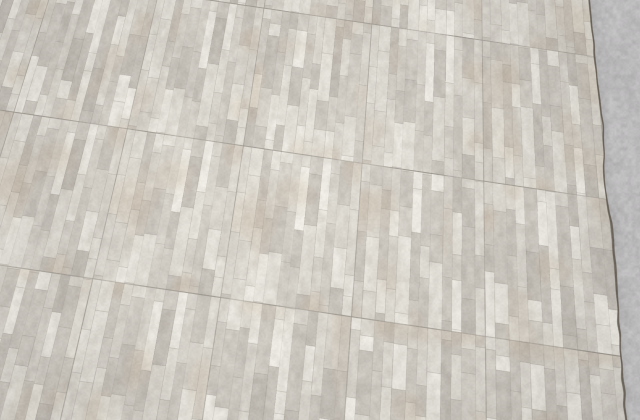
Write a WebGL 2 fragment shader that draws this texture.

```glsl
#version 300 es
precision highp float;
// Pale split-stone floor tiles of narrow upright strips, seen at a slant beside a grey border.
uniform vec2 u_resolution;
out vec4 outColor;

// Perspective, in canvas heights measured down from the top edge
const vec2 VANISH = vec2(1.113, -3.214);  // where the strip lines converge
const float REF_DIST = 3.71;              // distance at which strip width is true
const float ROW_SLOPE = 0.147;            // fall of the tile rows to the right
const float ROW_ORIGIN = 3.373;
const float ROW_START = 3.635;
const float ROW_GROWTH = 0.0967;          // log growth of each row downwards
const float ROW_HEIGHT = 0.37;
// Layout
const float FLOOR_EDGE = 0.337;
const float STRIP_WIDTH = 0.0248;
const float STRIPS_PER_TILE = 12.0;
const float PIECES_PER_TILE = 3.1;
const float PRINTS = 4.0;                 // different tile designs
const float GROUT_WIDTH = 0.0013;
const float SEAM_WIDTH = 0.0009;
const float EDGE_WIDTH = 0.0021;
const int SAMPLES = 3;
// Colours
const vec3 STONE_DARK = vec3(0.735, 0.715, 0.685);
const vec3 STONE_LIGHT = vec3(0.91, 0.902, 0.872);
const vec3 STAIN = vec3(0.76, 0.695, 0.62);
const vec3 GROUT = vec3(0.60, 0.58, 0.55);
const vec3 BORDER = vec3(0.735, 0.73, 0.735);
const vec3 EDGE_LINE = vec3(0.36, 0.33, 0.29);

float hash(vec2 p) {
  vec3 q = fract(p.xyx * vec3(0.1031, 0.1030, 0.0973));
  q += dot(q, q.yzx + 33.33);
  return fract((q.x + q.y) * q.z);
}

float noise(vec2 p) {
  vec2 i = floor(p), f = fract(p);
  f = f * f * (3.0 - 2.0 * f);
  return mix(mix(hash(i), hash(i + vec2(1, 0)), f.x),
             mix(hash(i + vec2(0, 1)), hash(i + vec2(1, 1)), f.x), f.y);
}

// Soft coverage of a line of given half width
float line(float dist, float halfWidth) {
  return 1.0 - smoothstep(halfWidth * 0.5, halfWidth * 1.5, abs(dist));
}

vec3 tileFloor(vec2 p, float u, float v) {
  float col = (u - FLOOR_EDGE) / STRIP_WIDTH;
  float row = log((v + ROW_ORIGIN) / ROW_START) / ROW_GROWTH;
  vec2 tile = floor(vec2(col / STRIPS_PER_TILE, row));
  float print = floor(hash(tile + 17.0) * PRINTS);

  // Strips of uneven width, cut at random heights
  float x = col - tile.x * STRIPS_PER_TILE;
  float y = row - tile.y;
  float warped = x + 0.12 * sin(x * 2.0944);
  float strip = floor(warped);
  float across = warped - strip;
  vec2 seed = vec2(strip + print * 31.0, print * 7.0);
  float t = y * PIECES_PER_TILE + hash(seed + 3.0);
  float cell = floor(t);
  float cut = cell + 0.75 * hash(seed + vec2(0.0, cell * 5.0 + 11.0));
  float piece = cell + step(cut, t);
  vec2 id = seed + vec2(piece * 13.0, piece * 3.0 + 40.0);

  // Stone tone, grain along the strip, and mottling
  float tone = 0.06 + 0.88 * hash(id);
  tone += 0.26 * (noise(vec2(col * 2.3, row * 17.0)) - 0.5);
  tone += 0.20 * (noise(p * 75.0) - 0.5);
  tone += 0.22 * (noise(vec2(col * 0.3, row * 3.0) + 60.0) - 0.5);
  vec3 color = mix(STONE_DARK, STONE_LIGHT, clamp(tone, -0.2, 1.05));

  // Warm stains
  float cloud = noise(vec2(x * 0.35 + print * 9.0, y * 4.0 + tile.y * 5.0));
  float warm = smoothstep(0.55, 0.95, cloud) * (0.4 + 0.6 * hash(id + 71.0));
  color = mix(color, STAIN, 0.45 * warm);

  // Shaded seams between strips and pieces
  float sideDist = min(across, 1.0 - across) * STRIP_WIDTH;
  float cutDist = (t - cut) / PIECES_PER_TILE * ROW_HEIGHT;
  float depth = smoothstep(0.35, 1.0, hash(seed + floor(t + 0.5) + 90.0));
  color = mix(color, GROUT, line(sideDist, SEAM_WIDTH) * (0.12 + 0.3 * depth));
  color = mix(color, GROUT, line(cutDist, SEAM_WIDTH) * 0.35);

  // Grout around each tile, worn unevenly
  float wear = 0.4 + 0.6 * noise(vec2(col * 0.35, row * 9.0));
  float rowDist = min(y, 1.0 - y) * ROW_HEIGHT;
  float tileDist = min(x, STRIPS_PER_TILE - x) * STRIP_WIDTH;
  color = mix(color, GROUT, line(rowDist, GROUT_WIDTH) * wear);
  color = mix(color, GROUT, line(tileDist, GROUT_WIDTH) * wear * 0.65);

  // Broad light, brightest left of the middle
  return color * (1.025 - 0.10 * dot(p - vec2(0.68, 0.5), p - vec2(0.68, 0.5)));
}

vec3 scene(vec2 p) {
  float down = 1.0 - p.y;
  float u = (p.x - VANISH.x) / (down - VANISH.y) * REF_DIST;
  float v = down - ROW_SLOPE * p.x;
  float wobble = 0.010 * (noise(vec2(down * 7.0, 5.0)) - 0.5)
               + 0.004 * (noise(vec2(down * 30.0, 9.0)) - 0.5);
  float edgeDist = u - FLOOR_EDGE - wobble;

  // Floor, speckled border and the dark gap between them
  vec3 border = BORDER + 0.06 * (noise(p * 110.0) - 0.5) + 0.03 * (noise(p * 28.0) - 0.5);
  border *= 1.0 - 0.08 * exp(-edgeDist * 90.0) * step(0.0, edgeDist);
  vec3 color = edgeDist < 0.0 ? tileFloor(p, u, v) : border;
  float gap = line(edgeDist, EDGE_WIDTH * (0.7 + 0.6 * noise(vec2(down * 22.0, 2.0))));
  color = mix(color, EDGE_LINE, gap * 0.85);
  return color + 0.035 * (noise(p * 260.0) - 0.5);
}

void main() {
  vec3 sum = vec3(0.0);
  for (int j = 0; j < SAMPLES; j++)
    for (int i = 0; i < SAMPLES; i++) {
      vec2 offset = (vec2(i, j) + 0.5) / float(SAMPLES) - 0.5;
      sum += scene((gl_FragCoord.xy + offset) / u_resolution.y);
    }
  outColor = vec4(sum / float(SAMPLES * SAMPLES), 1.0);
}
```
